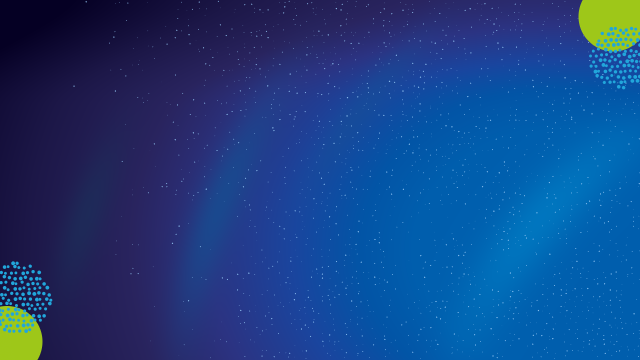
Write a WebGL 2 fragment shader that draws this background.

```glsl
#version 300 es
precision highp float;

uniform vec2 u_resolution;
out vec4 outColor;

#define GLOW_CENTER vec2(1.574, 0.306)
#define GLOW_STRETCH vec2(1.0, 1.25)
#define TOP_SHADE 0.24
#define STAR_CELLS 64.0
#define STAR_DENSITY 0.42
#define STAR_COLOR vec3(0.58, 0.78, 0.96)
#define DOT_CELLS 68.0
#define DOT_RADIUS 0.0048
#define DOT_COLOR vec3(0.13, 0.65, 0.86)
#define LIME vec3(0.62, 0.78, 0.10)

vec2 hash2(vec2 p) {
    vec3 q = fract(p.xyx * vec3(0.1031, 0.1030, 0.0973));
    q += dot(q, q.yzx + 33.33);
    return fract((q.xx + q.yz) * q.zy);
}

float gradientNoise(vec2 p) {
    vec2 i = floor(p), f = fract(p);
    vec2 u = f * f * f * (f * (f * 6.0 - 15.0) + 10.0);
    vec4 corner;
    for (int k = 0; k < 4; k++) {
        vec2 o = vec2(k & 1, k >> 1);
        corner[k] = dot(hash2(i + o) * 2.0 - 1.0, f - o);
    }
    return mix(mix(corner.x, corner.y, u.x), mix(corner.z, corner.w, u.x), u.y);
}

// Antialiased coverage of a signed distance, negative inside
float fill(float d) {
    return clamp(0.5 - d * u_resolution.y, 0.0, 1.0);
}

// Radial ramp from bright blue through indigo to near black
vec3 backdrop(vec2 p) {
    const vec4 stops[7] = vec4[7](
        vec4(0.00, 0.37, 0.68, 0.42), vec4(0.01, 0.33, 0.65, 0.58),
        vec4(0.10, 0.27, 0.62, 0.76), vec4(0.17, 0.20, 0.51, 0.99),
        vec4(0.16, 0.14, 0.37, 1.21), vec4(0.11, 0.09, 0.28, 1.50),
        vec4(0.02, 0.00, 0.14, 1.86));
    float d = length((p - GLOW_CENTER) * GLOW_STRETCH);
    d += TOP_SHADE * smoothstep(0.7, 1.0, p.y);
    vec3 col = stops[0].rgb;
    for (int i = 1; i < 7; i++) {
        float t = clamp((d - stops[i - 1].w) / (stops[i].w - stops[i - 1].w), 0.0, 1.0);
        col = mix(col, stops[i].rgb, t);
    }
    return col;
}

// Soft curved light streak; size is half length and half width
float streak(vec2 p, vec2 center, float angle, vec2 size, float bend) {
    float c = cos(angle), s = sin(angle);
    vec2 q = mat2(c, -s, s, c) * (p - center);
    q.y += bend * q.x * q.x;
    q /= size;
    return exp(-dot(q, q));
}

// Fine stars, denser on the right and gathered by noise
float stars(vec2 p) {
    vec2 cell = floor(p * STAR_CELLS);
    vec2 place = 0.15 + 0.7 * hash2(cell);
    vec2 pick = hash2(cell + 71.7);
    float density = smoothstep(0.3, 1.15, p.x + 0.25 * p.y);
    density *= STAR_DENSITY * (1.0 + 0.9 * gradientNoise(p * 4.0));
    float d = length(p - (cell + place) / STAR_CELLS);
    float radius = mix(0.0006, 0.0017, pick.y * pick.y);
    return step(pick.x, density) * fill(d - radius) * mix(0.35, 0.9, pick.y);
}

// Jittered dots whose centers lie within a disc
float dottedDisc(vec2 p, vec2 center, float radius) {
    vec2 cell = floor(p * DOT_CELLS);
    float cover = 0.0;
    for (int y = -1; y <= 1; y++)
    for (int x = -1; x <= 1; x++) {
        vec2 id = cell + vec2(x, y);
        vec2 h = hash2(id + 13.0);
        float stagger = 0.5 * mod(id.y, 2.0);
        vec2 spot = (id + vec2(stagger, 0.25) + 0.5 * h) / DOT_CELLS;
        float size = DOT_RADIUS * mix(0.8, 1.12, h.x);
        float inside = step(length(spot - center), radius - size);
        cover = max(cover, inside * fill(length(p - spot) - size));
    }
    return cover;
}

void main() {
    vec2 p = gl_FragCoord.xy / u_resolution.y;
    vec3 col = backdrop(p);

    // Light streaks
    col = mix(col, vec3(0.00, 0.49, 0.77), 0.75 * streak(p, vec2(1.50, 0.39), 0.86, vec2(0.36, 0.085), 0.35));
    col = mix(col, vec3(0.08, 0.31, 0.57), 0.75 * streak(p, vec2(0.61, 0.43), 1.20, vec2(0.32, 0.060), 0.25));
    col = mix(col, vec3(0.08, 0.31, 0.59), 0.55 * streak(p, vec2(0.99, 0.68), 0.91, vec2(0.24, 0.045), 0.20));
    col = mix(col, vec3(0.10, 0.20, 0.36), 0.55 * streak(p, vec2(0.24, 0.40), 1.25, vec2(0.22, 0.055), 0.20));

    col = mix(col, STAR_COLOR, stars(p));

    // Corner ornaments: lime discs under dotted discs
    float lime = max(fill(length(p - vec2(1.704, 0.954)) - 0.097),
                     fill(length(p - vec2(0.019, 0.051)) - 0.099));
    float dots = max(dottedDisc(p, vec2(1.727, 0.843), 0.094),
                     dottedDisc(p, vec2(0.043, 0.171), 0.104));
    col = mix(col, LIME, lime);
    col = mix(col, DOT_COLOR, dots);
    outColor = vec4(col, 1.0);
}
```
